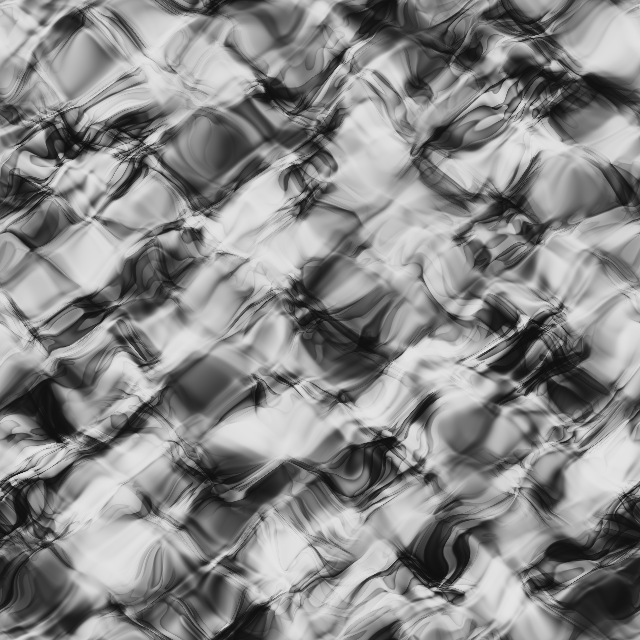
Give the GLSL for this texture, as a WebGL 1 fragment shader.

```glsl
precision highp float;

uniform vec2 u_resolution;

vec2 gradientAt(vec2 key) {
  float angle = 6.28318 * fract(sin(dot(key, vec2(12.9898, 78.233))) * 43758.5453);
  return vec2(cos(angle), sin(angle));
}

// Cells on the diagonal lattice that coincide on the tiled canvas share a gradient.
float cornerValue(vec2 cell, vec2 offset, vec2 freq) {
  vec2 k = cell * freq.yx;
  vec2 period = vec2(8.0, 10.0) * freq.x * freq.y;
  vec2 key = floor(mod(vec2(k.x - k.y, k.x + k.y) + 0.5, period));
  return dot(gradientAt(key + freq * 17.3), offset);
}

// Wrapping gradient noise; rising is the frequency along the up-right
// diagonal, falling the frequency along the down-right one.
float noise(vec2 uv, float rising, float falling) {
  vec2 freq = vec2(rising, falling);
  vec2 p = vec2(4.0 * uv.x + 5.0 * uv.y, 5.0 * uv.y - 4.0 * uv.x) * freq;
  vec2 cell = floor(p);
  vec2 f = p - cell;
  vec2 w = f * f * f * (f * (f * 6.0 - 15.0) + 10.0);
  vec2 e = vec2(1.0, 0.0);
  float low = mix(cornerValue(cell, f, freq), cornerValue(cell + e.xy, f - e.xy, freq), w.x);
  float high = mix(cornerValue(cell + e.yx, f - e.yx, freq), cornerValue(cell + e.xx, f - e.xx, freq), w.x);
  return 1.5 * mix(low, high, w.y);
}

// Sharp on the outer side, fading softly inward.
float crease(float n) {
  return smoothstep(0.0, 0.12, n) * exp(-4.0 * max(n, 0.0));
}

// Bends the plane gently across both diagonals.
vec2 bendPlane(vec2 uv) {
  float amount = 0.03;
  float f = 1.0;
  for (int i = 0; i < 3; i++) {
    uv += amount * (vec2(-0.62, 0.78) * noise(uv, f, 2.0 * f)
                  + vec2(0.62, 0.78) * noise(uv, 2.0 * f, f));
    amount *= 0.42;
    f *= 2.0;
  }
  return uv;
}

void main() {
  vec2 uv = gl_FragCoord.xy / u_resolution;
  vec2 q = bendPlane(uv);

  // Broad light and dark patches
  float tone = 1.5 * noise(q, 1.0, 1.0) + 0.45;
  float roughness = 1.0 + 0.6 * noise(uv + 0.37, 1.0, 1.0);

  // Brushed streaks and dark one-sided creases along both diagonals
  float risingGate = smoothstep(-0.1, 0.4, noise(q + 0.21, 1.0, 2.0));
  float fallingGate = smoothstep(0.0, 0.4, noise(q + 0.63, 2.0, 1.0));
  float amount = 1.0;
  float f = 1.0;
  for (int i = 0; i < 3; i++) {
    tone += amount * (1.5 * noise(q, f, 3.0 * f) + 0.9 * noise(q, 3.0 * f, f));
    tone -= amount * 2.4 * risingGate * crease(noise(q + 0.11, f, 4.0 * f));
    tone -= amount * 1.8 * fallingGate * crease(noise(q + 0.47, 4.0 * f, f));
    amount *= 0.66 * roughness;
    f *= 2.0;
  }

  // Soft contrast curve, weighted to the lights
  float gray = 0.06 + 0.84 / (1.0 + exp(-1.5 * tone - 0.38));
  gl_FragColor = vec4(vec3(gray), 1.0);
}
```
